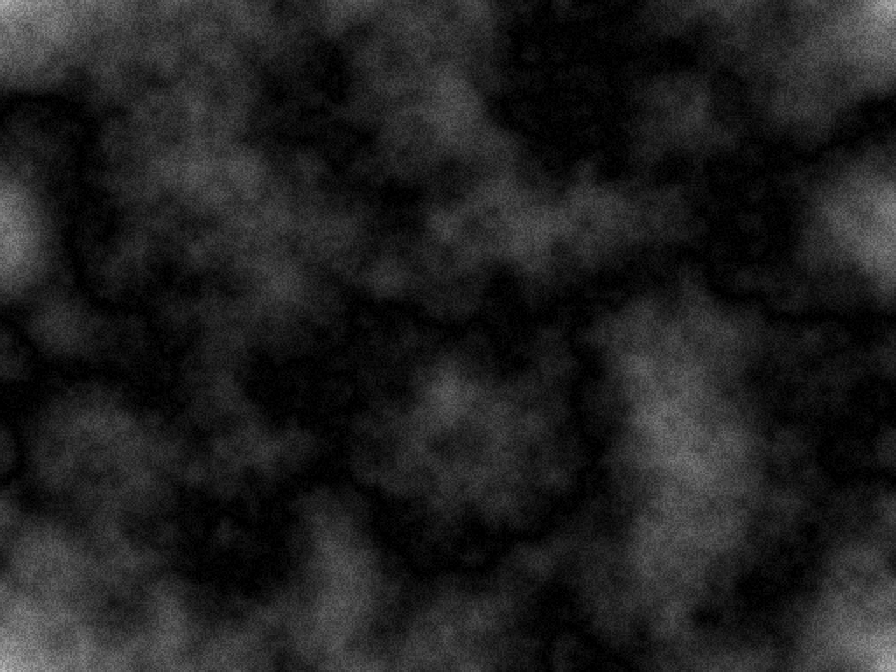
Give the GLSL for this texture, as a WebGL 1 fragment shader.

```glsl
precision highp float;
uniform vec2 u_resolution;

#define BASE_CELLS vec2(4.0, 3.0)
#define GRAIN_CELLS vec2(512.0, 384.0)
#define OCTAVES 6
#define PERSISTENCE 0.6
#define BRIGHTNESS 0.25
#define CONTRAST 1.1
#define GRAIN_SCALE 0.2
#define GRAIN_FLOOR 0.055

float hash(vec2 p) {
  return fract(sin(dot(p, vec2(12.9898, 78.233))) * 43758.5453);
}

// Signed value noise that wraps after the given number of cells
float wrappedNoise(vec2 p, vec2 period) {
  vec2 cell = floor(p);
  vec2 f = p - cell;
  vec2 blend = f * f * (3.0 - 2.0 * f);
  vec2 lo = mod(cell, period);
  vec2 hi = mod(cell + 1.0, period);
  float bottom = mix(hash(lo), hash(vec2(hi.x, lo.y)), blend.x);
  float top = mix(hash(vec2(lo.x, hi.y)), hash(hi), blend.x);
  return 2.0 * mix(bottom, top, blend.y) - 1.0;
}

// Layered noise; all octaves share a peak at the tile corners
float cloudField(vec2 uv) {
  float total = 0.0;
  float amplitude = 1.0;
  vec2 period = BASE_CELLS;
  for (int i = 0; i < OCTAVES; i++) {
    total += amplitude * wrappedNoise(uv * period, period);
    amplitude *= PERSISTENCE;
    period *= 2.0;
  }
  return total;
}

// Speckle hashed twice so that no direction stands out
float speckle(vec2 uv) {
  vec2 cell = floor(uv * GRAIN_CELLS) + 17.0;
  return hash(cell + 50.0 * hash(cell.yx)) - 0.5;
}

void main() {
  vec2 uv = gl_FragCoord.xy / u_resolution;

  // Folding the field at zero leaves dark creases between the clouds
  float smoke = BRIGHTNESS * pow(abs(cloudField(uv)) + 0.0001, CONTRAST);

  // Fine grain, stronger where the smoke is bright
  float shade = smoke + speckle(uv) * (GRAIN_FLOOR + GRAIN_SCALE * smoke);

  gl_FragColor = vec4(vec3(clamp(shade, 0.0, 1.0)), 1.0);
}
```
